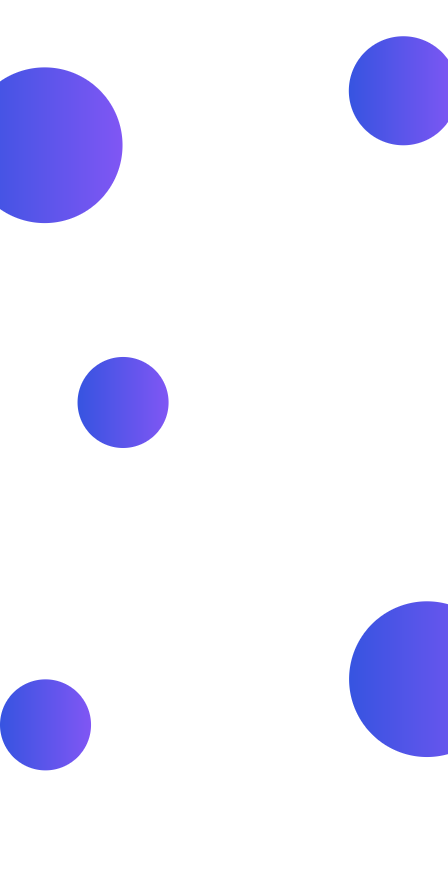
This background is drawn by a Shadertoy shader. Its source:

```glsl
// Five discs scattered on a white page, some cut off by its sides.
// Each disc is a circle distance function with a soft one-pixel edge,
// filled by a horizontal gradient from blue to violet across its width.

const vec3 PAGE_WHITE = vec3(1.0);
const vec3 DISC_BLUE = vec3(0.213, 0.328, 0.880);
const vec3 DISC_VIOLET = vec3(0.502, 0.338, 0.957);

// Disc centre in xy and radius in z, in units of the canvas width
const int DISC_COUNT = 5;
const vec3 DISCS[DISC_COUNT] = vec3[DISC_COUNT](
    vec3(0.0997, 1.6758, 0.1738),
    vec3(0.9003, 1.7974, 0.1217),
    vec3(0.2747, 1.1016, 0.1016),
    vec3(0.9530, 0.4840, 0.1738),
    vec3(0.1016, 0.3820, 0.1016)
);

// Signed distance to a circle, negative inside
float circleDistance(vec2 point, vec2 center, float radius) {
    return length(point - center) - radius;
}

// Smooth coverage of a shape, blended over one pixel
float coverage(float signedDistance, float pixelSize) {
    return clamp(0.5 - signedDistance / pixelSize, 0.0, 1.0);
}

// Left-to-right gradient over the width of a disc
vec3 discColor(float x, float centerX, float radius) {
    float t = clamp(0.5 + 0.5 * (x - centerX) / radius, 0.0, 1.0);
    return mix(DISC_BLUE, DISC_VIOLET, t);
}

void mainImage(out vec4 fragColor, in vec2 fragCoord) {
    // Width runs from 0 to 1, height from 0 to 2 on a 1:2 canvas
    float pixelSize = 2.0 / iResolution.y;
    vec2 point = fragCoord / iResolution.xy * vec2(1.0, 2.0);

    // Lay the discs over the page
    vec3 color = PAGE_WHITE;
    for (int i = 0; i < DISC_COUNT; i++) {
        vec3 disc = DISCS[i];
        float edge = circleDistance(point, disc.xy, disc.z);
        vec3 fill = discColor(point.x, disc.x, disc.z);
        color = mix(color, fill, coverage(edge, pixelSize));
    }
    fragColor = vec4(color, 1.0);
}
```
